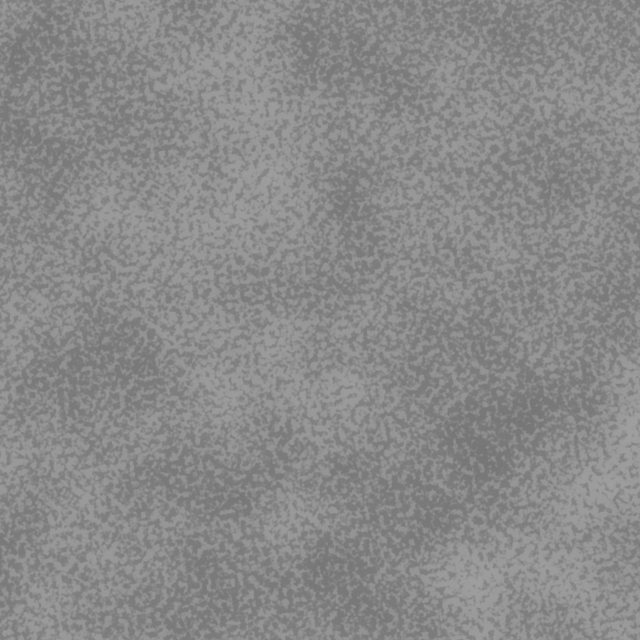
This texture is drawn by a WebGL 1 fragment shader. Its source:

```glsl
precision highp float;
// Mottled grey stone: fine worm-like grains in two soft tones under faint clouds.
// Grains are two rotated octaves of gradient noise passed through a soft threshold;
// broad fractal noise shifts both that threshold and the overall brightness.

#define DARK_TONE 0.493
#define LIGHT_TONE 0.587
#define GRAIN_SCALE 98.0
#define GRAIN_DETAIL 0.6
#define GRAIN_SOFTNESS 0.35
#define CLOUD_SCALE 3.5
#define CLOUD_GAIN 0.7
#define CLOUD_COVER 0.32
#define CLOUD_SHADE 0.036

uniform vec2 u_resolution;

// Turns and doubles coordinates so that octave lattices do not line up.
const mat2 OCTAVE = mat2(1.6, 1.2, -1.2, 1.6);

// Sine-free hash giving a unit gradient for a lattice point.
vec2 gradientAt(vec2 cell) {
  vec3 p = fract(cell.xyx * vec3(0.1031, 0.1030, 0.0973));
  p += dot(p, p.yzx + 33.33);
  vec2 h = fract((p.xx + p.yz) * p.zy) * 2.0 - 1.0;
  return h / max(length(h), 0.001);
}

float gradientNoise(vec2 p) {
  vec2 cell = floor(p);
  vec2 f = fract(p);
  vec2 blend = f * f * f * (f * (f * 6.0 - 15.0) + 10.0);
  vec2 right = vec2(1.0, 0.0);
  vec2 up = vec2(0.0, 1.0);
  float bottom = mix(dot(gradientAt(cell), f),
                     dot(gradientAt(cell + right), f - right), blend.x);
  float top = mix(dot(gradientAt(cell + up), f - up),
                  dot(gradientAt(cell + 1.0), f - 1.0), blend.x);
  return mix(bottom, top, blend.y);
}

// Broad patches with progressively finer detail.
float clouds(vec2 p) {
  float sum = 0.0;
  float weight = 1.0;
  for (int i = 0; i < 4; i++) {
    sum += weight * gradientNoise(p);
    p = OCTAVE * p + 17.3;
    weight *= CLOUD_GAIN;
  }
  return sum;
}

// Small rounded grains, roughened by one finer octave.
float grains(vec2 p) {
  return gradientNoise(p) + GRAIN_DETAIL * gradientNoise(OCTAVE * p + 41.7);
}

void main() {
  vec2 uv = gl_FragCoord.xy / u_resolution.y;
  float cloud = clouds(uv * CLOUD_SCALE + 5.2);
  float grain = grains(OCTAVE * uv * GRAIN_SCALE * 0.5 + 90.0);

  // Soft two-tone threshold, then the cloud shading.
  float lightness = smoothstep(-GRAIN_SOFTNESS, GRAIN_SOFTNESS,
                               grain + CLOUD_COVER * cloud);
  float grey = mix(DARK_TONE, LIGHT_TONE, lightness) + CLOUD_SHADE * cloud;
  gl_FragColor = vec4(vec3(grey), 1.0);
}
```
